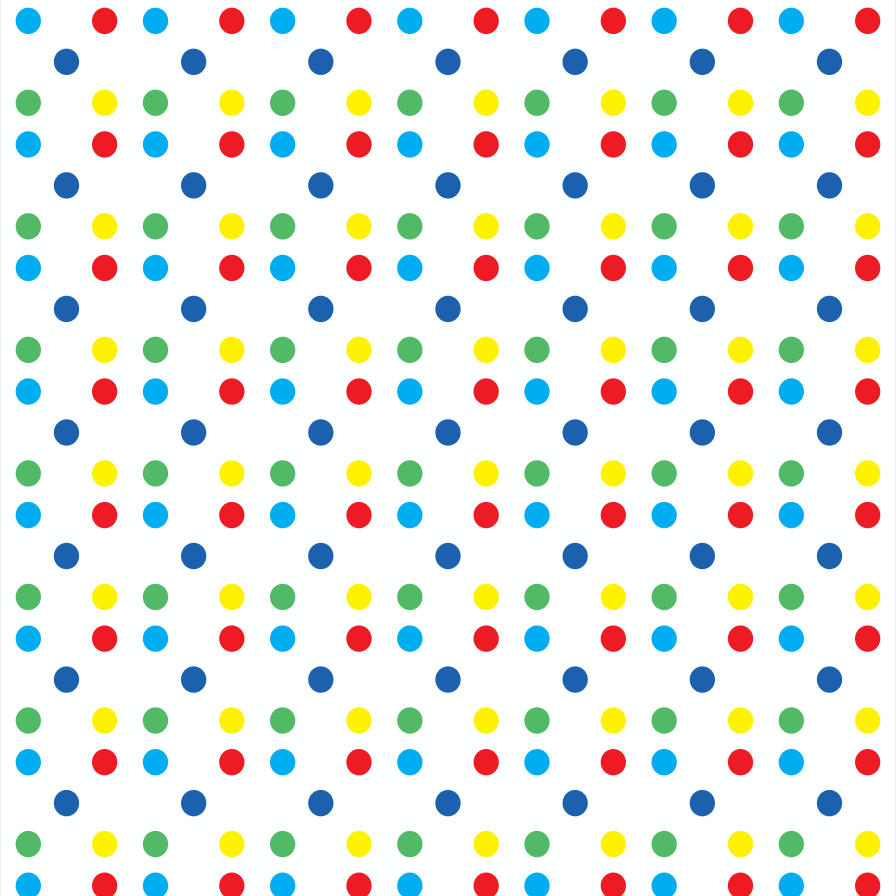
Write a Shadertoy shader that draws this pattern.

```glsl
// Rows of coloured dots on white: each cell holds a blue dot ringed by four others.
// The plane is folded into cells; mirror symmetry places the four corner dots,
// and the quadrant chooses their colour.

#define PERIOD vec2(0.14193, 0.13789)   // cell size
#define FIRST_CENTER vec2(0.0742, 0.9310) // middle of the top left cell
#define CORNER_OFFSET vec2(0.0426, 0.0457) // corner dots from the cell middle
#define DOT_RADIUS vec2(0.0141, 0.0147) // slightly tall ellipse
#define EDGE_WIDTH 0.0012               // faint line at the left and right
#define PAPER vec3(0.996, 1.0, 1.0)
#define BLUE vec3(0.11, 0.38, 0.68)
#define CYAN vec3(0.0, 0.68, 0.94)
#define RED vec3(0.93, 0.11, 0.14)
#define GREEN vec3(0.32, 0.73, 0.40)
#define YELLOW vec3(1.0, 0.95, 0.0)

// Approximate signed distance to an axis-aligned ellipse
float ellipseDistance(vec2 p, vec2 radius) {
    return (length(p / radius) - 1.0) * min(radius.x, radius.y);
}

// Antialiased coverage of a dot centred on the origin
float dotCoverage(vec2 p, float pixel) {
    return clamp(0.5 - ellipseDistance(p, DOT_RADIUS) / pixel, 0.0, 1.0);
}

// Colour of the corner dot in the quadrant of p
vec3 cornerColor(vec2 p) {
    vec3 upper = p.x < 0.0 ? CYAN : RED;
    vec3 lower = p.x < 0.0 ? GREEN : YELLOW;
    return p.y < 0.0 ? lower : upper;
}

void mainImage(out vec4 fragColor, in vec2 fragCoord) {
    vec2 uv = fragCoord / iResolution.xy;
    float pixel = 1.0 / min(iResolution.x, iResolution.y);

    // Position relative to the middle of the cell
    vec2 cell = (fract((uv - FIRST_CENTER) / PERIOD + 0.5) - 0.5) * PERIOD;

    // Paper with a faint line on its side edges
    float sideDistance = min(uv.x, 1.0 - uv.x);
    float edge = clamp((EDGE_WIDTH - sideDistance) / pixel + 0.5, 0.0, 1.0);
    vec3 color = PAPER - 0.06 * edge;

    // Corner dots, then the central dot
    color = mix(color, cornerColor(cell), dotCoverage(abs(cell) - CORNER_OFFSET, pixel));
    color = mix(color, BLUE, dotCoverage(cell, pixel));

    fragColor = vec4(color, 1.0);
}
```
